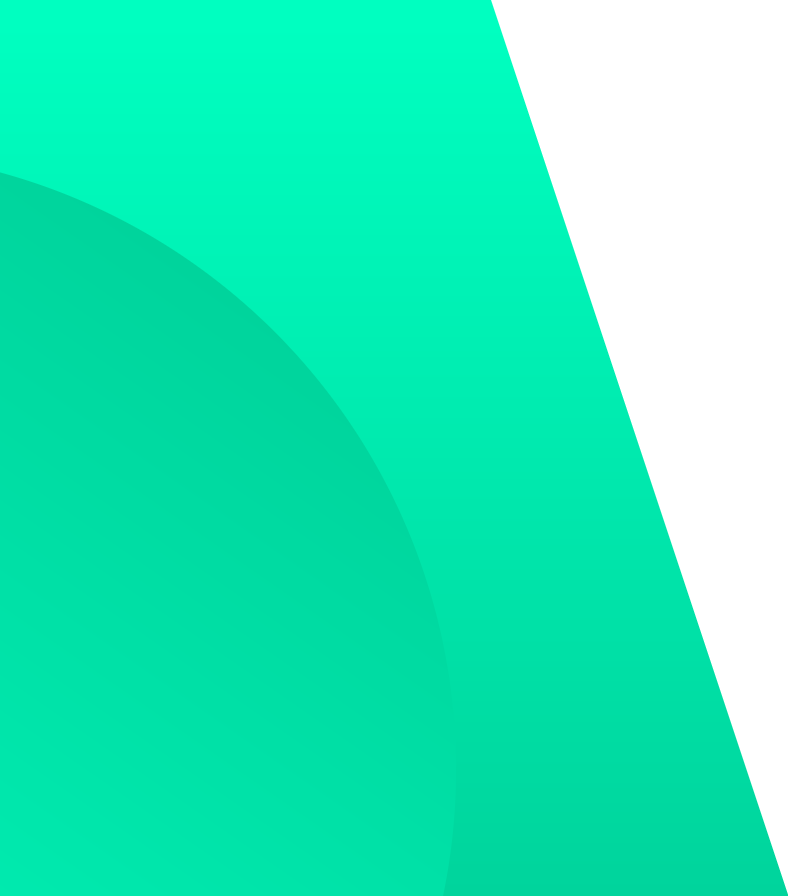
A Shadertoy shader for this background:

```glsl
#define MINT_LIGHT vec3(0.0, 1.0, 0.753)
#define MINT_DARK vec3(0.0, 0.831, 0.612)
#define PAPER vec3(1.0)
#define EDGE_BOTTOM vec2(0.880, 0.0)
#define EDGE_TOP vec2(0.548, 1.0)
#define DISC_CENTER vec2(-0.182, 0.141)
#define DISC_RADIUS 0.691
#define DISC_AXIS vec2(0.57, 0.82)
#define PANEL_FADE_TOP 0.975

// Signed distance to the line a-b, positive on its right when going up
float lineDistance(vec2 p, vec2 a, vec2 b) {
    vec2 along = normalize(b - a);
    return dot(p - a, vec2(along.y, -along.x));
}

// Coverage of a shape whose inside has negative distance
float coverage(float dist, float pixel) {
    return clamp(0.5 - dist / pixel, 0.0, 1.0);
}

void mainImage(out vec4 fragColor, in vec2 fragCoord) {
    float pixel = 1.0 / iResolution.y;
    vec2 p = fragCoord * pixel;

    // Vertical gradient panel
    float panelLight = clamp(p.y / PANEL_FADE_TOP, 0.0, 1.0);
    vec3 color = mix(MINT_DARK, MINT_LIGHT, panelLight);

    // Large disc, darkest toward the upper right
    vec2 q = p - DISC_CENTER;
    float across = dot(q, normalize(DISC_AXIS)) / DISC_RADIUS;
    vec3 discColor = mix(MINT_LIGHT, MINT_DARK, clamp(0.5 + 0.5 * across, 0.0, 1.0));
    color = mix(color, discColor, coverage(length(q) - DISC_RADIUS, pixel));

    // Slanted right edge of the panel
    float panel = coverage(lineDistance(p, EDGE_BOTTOM, EDGE_TOP), pixel);
    color = mix(PAPER, color, panel);

    fragColor = vec4(color, 1.0);
}
```
